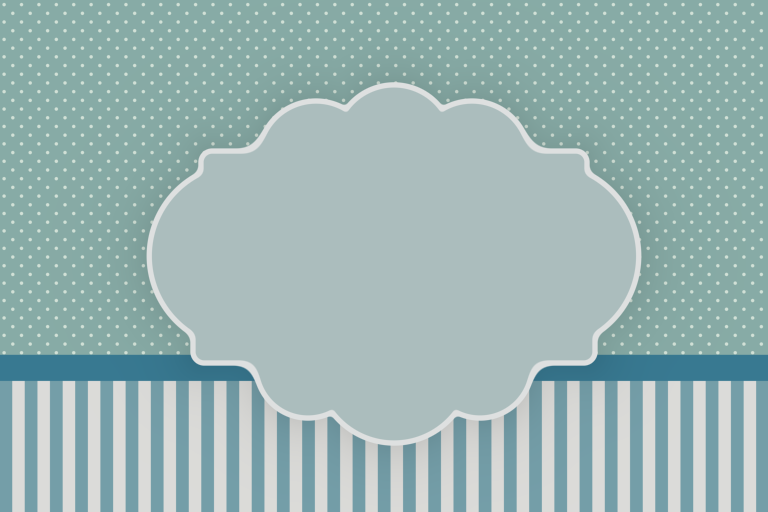
A Shadertoy shader for this background:

```glsl
const vec3 SAGE = vec3(0.53, 0.67, 0.65);
const vec3 DOT_CREAM = vec3(0.82, 0.88, 0.84);
const vec3 RIBBON_BLUE = vec3(0.22, 0.475, 0.57);
const vec3 STRIPE_BLUE = vec3(0.455, 0.62, 0.66);
const vec3 STRIPE_WHITE = vec3(0.86, 0.86, 0.85);
const vec3 PANEL = vec3(0.67, 0.74, 0.74);
const vec3 OUTLINE = vec3(0.87, 0.88, 0.88);

// Lengths are fractions of the canvas height
const float ASPECT = 1.5;
const float RIBBON_BOTTOM = 0.256;
const float RIBBON_TOP = 0.307;
const float STRIPE_PERIOD = 0.04926;
const float STRIPE_CENTER = 0.0361;
const float STRIPE_HALF = 0.0122;
const float DOT_PERIOD = 0.034;
const float DOT_RADIUS = 0.0033;
const vec2 DOT_ORIGIN = vec2(0.008, 0.991);
const vec2 FRAME_CENTER = vec2(0.7695, 0.498);
const float OUTLINE_HALF = 0.0052;
const float TAB_RADIUS = 0.022;
const float SHADOW_REACH = 0.05;
const float SHADOW_STRENGTH = 0.10;

float circle(vec2 p, vec2 center, float radius) {
    return length(p - center) - radius;
}

float roundedBox(vec2 p, vec2 halfSize, float radius) {
    vec2 q = abs(p) - halfSize + radius;
    return length(max(q, 0.0)) + min(max(q.x, q.y), 0.0) - radius;
}

float smoothUnion(float a, float b, float blend) {
    float h = max(blend - abs(a - b), 0.0) / blend;
    return min(a, b) - 0.25 * h * h * blend;
}

// Scalloped frame, mirrored about its vertical axis
float frameDistance(vec2 p) {
    p.x = abs(p.x);
    float crown = circle(p, vec2(0.0, 0.2207), 0.1155);
    float base = circle(p, vec2(0.0, -0.2119), 0.1514);
    float upperShoulder = circle(p, vec2(0.1523, 0.1924), 0.1123);
    float lowerShoulder = circle(p, vec2(0.168, -0.2129), 0.1016);
    float side = circle(p, vec2(0.298, 0.002), 0.180);
    float upperTab = roundedBox(p - vec2(0.0, 0.1), vec2(0.377, 0.107), TAB_RADIUS);
    float lowerTab = roundedBox(p + vec2(0.0, 0.1), vec2(0.3926, 0.107), TAB_RADIUS);

    float upper = smoothUnion(upperTab, upperShoulder, 0.04);
    upper = smoothUnion(upper, crown, 0.008);
    float lower = smoothUnion(lowerTab, lowerShoulder, 0.04);
    lower = smoothUnion(lower, base, 0.008);
    return smoothUnion(min(upper, lower), side, 0.012);
}

// Two interleaved square grids of dots
float dotDistance(vec2 p) {
    vec2 q = (p - DOT_ORIGIN) / DOT_PERIOD;
    vec2 gridA = fract(q) - 0.5;
    vec2 gridB = fract(q + 0.5) - 0.5;
    return min(length(gridA), length(gridB)) * DOT_PERIOD - DOT_RADIUS;
}

float stripeDistance(float x) {
    float cell = fract((x - STRIPE_CENTER) / STRIPE_PERIOD + 0.5) - 0.5;
    return abs(cell) * STRIPE_PERIOD - STRIPE_HALF;
}

void mainImage(out vec4 fragColor, in vec2 fragCoord) {
    vec2 p = fragCoord / iResolution.xy * vec2(ASPECT, 1.0);
    float soft = 0.75 / iResolution.y;

    // Dotted wall, striped skirting and ribbon
    vec3 wall = mix(SAGE, DOT_CREAM, smoothstep(soft, -soft, dotDistance(p)));
    vec3 skirting = mix(STRIPE_BLUE, STRIPE_WHITE,
                        smoothstep(soft, -soft, stripeDistance(p.x)));
    vec3 color = mix(skirting, RIBBON_BLUE,
                     smoothstep(-soft, soft, p.y - RIBBON_BOTTOM));
    color = mix(color, wall, smoothstep(-soft, soft, p.y - RIBBON_TOP));

    // Frame shadow, panel and outline
    float d = frameDistance(p - FRAME_CENTER);
    color *= 1.0 - SHADOW_STRENGTH * exp(-max(d, 0.0) / SHADOW_REACH);
    color = mix(color, PANEL, smoothstep(soft, -soft, d));
    color = mix(color, OUTLINE, smoothstep(soft, -soft, abs(d) - OUTLINE_HALF));

    fragColor = vec4(color, 1.0);
}
```
